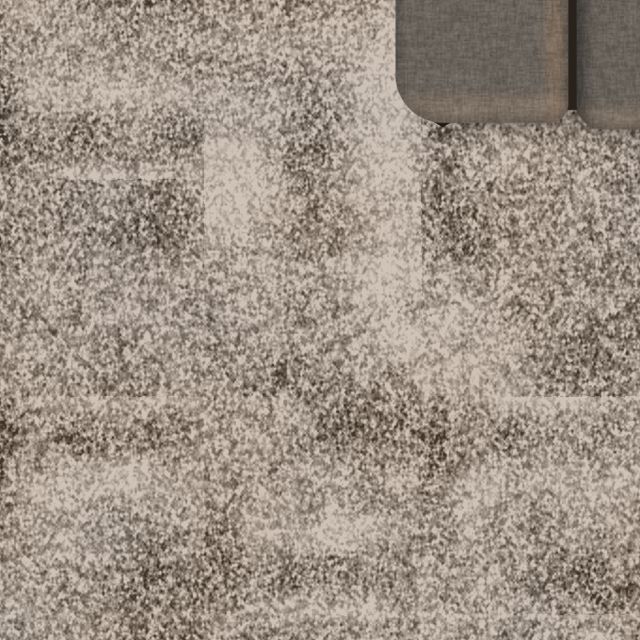
Write a WebGL 2 fragment shader that draws this texture.

```glsl
#version 300 es
precision highp float;
// Speckled carpet tiles with a corner of a grey upholstered seat at the upper right.
// Each tile has a wear map made of soft blobs, some tiles mirrored; the map sets how
// much dark yarn shows through fine noise. The cushions are rounded-box distances.
uniform vec2 u_resolution;
out vec4 outColor;

float hash(vec2 p) {
  vec3 q = fract(vec3(p.xyx) * 0.1031);
  q += dot(q, q.yzx + 33.33);
  return fract((q.x + q.y) * q.z);
}

float noise(vec2 p) {
  vec2 i = floor(p), f = fract(p);
  f = f * f * (3.0 - 2.0 * f);
  return mix(mix(hash(i), hash(i + vec2(1, 0)), f.x),
             mix(hash(i + vec2(0, 1)), hash(i + vec2(1, 1)), f.x), f.y);
}

float blob(vec2 p, vec2 center, vec2 radius) {
  vec2 q = (p - center) / radius;
  return exp(-dot(q, q));
}

// Tile wear maps: p runs 0..1 from the upper left of the tile
float borderedTile(vec2 p) {
  float d = 0.30 + 0.24 * blob(p, vec2(0.07, 0.25), vec2(0.12, 0.32));
  d += 0.16 * blob(p, vec2(0.42, 0.20), vec2(0.20, 0.12));
  d += 0.13 * blob(p, vec2(0.83, 0.20), vec2(0.15, 0.12));
  d += 0.22 * blob(p, vec2(0.78, 0.87), vec2(0.32, 0.18));
  d -= 0.20 * blob(p, vec2(0.62, 0.00), vec2(0.42, 0.07));
  d -= 0.18 * blob(p, vec2(0.68, 0.39), vec2(0.28, 0.09));
  d -= 0.14 * blob(p, vec2(0.26, 0.42), vec2(0.13, 0.16));
  return d - 0.07 * blob(p, vec2(0.38, 0.75), vec2(0.22, 0.18));
}

float paleTile(vec2 p) {
  float d = 0.31 + 0.15 * blob(p, vec2(0.53, 0.16), vec2(0.16, 0.24));
  d += 0.14 * blob(p, vec2(0.45, 0.92), vec2(0.55, 0.14));
  d -= 0.27 * blob(p, vec2(0.12, 0.06), vec2(0.19, 0.26));
  d -= 0.23 * blob(p, vec2(0.84, 0.45), vec2(0.20, 0.24));
  d -= 0.19 * blob(p, vec2(0.80, 0.05), vec2(0.18, 0.24));
  return d - 0.16 * blob(p, vec2(0.97, 0.76), vec2(0.32, 0.14));
}

float darkTile(vec2 p) {
  float d = 0.38 + 0.14 * blob(p, vec2(0.14, 0.22), vec2(0.20, 0.20));
  d += 0.15 * blob(p, vec2(0.80, 0.85), vec2(0.28, 0.18));
  d -= 0.25 * blob(p, vec2(0.22, 0.83), vec2(0.27, 0.24));
  return d - 0.10 * blob(p, vec2(0.20, 0.54), vec2(0.16, 0.16));
}

float evenTile(vec2 p) {
  float d = 0.34 + 0.16 * blob(p, vec2(0.80, 0.20), vec2(0.22, 0.16));
  d += 0.08 * blob(p, vec2(0.25, 0.20), vec2(0.30, 0.18));
  return d - 0.06 * blob(p, vec2(0.60, 0.55), vec2(0.35, 0.20));
}

float carpetWear(vec2 p) {
  p += 0.003 * (vec2(noise(p * 150.0), noise(p * 150.0 + 50.0)) - 0.5);
  vec2 t = vec2(p.x + 0.0208, 0.72 - p.y) / 0.3398;
  vec2 cell = min(floor(t), vec2(2.0));
  vec2 q = t - cell;
  bool middle = cell.x == 1.0;
  if (cell.y < 0.0 || cell.y > 1.0 || (middle && cell.y == 1.0)) q.y = 1.0 - q.y;
  if (cell.y == 1.0 || (cell.x == 0.0 && cell.y != 0.0)) return borderedTile(q);
  if (cell.y > 0.0) return evenTile(q) - 0.12 * smoothstep(0.95, 1.0, q.y);
  if (cell.x == 0.0) return evenTile(q);
  if (middle) return paleTile(q);
  return darkTile(q) - (cell.y < 0.0 ? 0.13 * blob(q, vec2(0.2, 0.15), vec2(0.5, 0.2)) : 0.0);
}

vec3 carpet(vec2 p) {
  float wear = carpetWear(p) - 0.015;
  wear += 0.13 * (noise(p * 19.0) - 0.5) + 0.17 * (noise(p * 48.0 + 7.0) - 0.5);
  wear = max(wear, 0.06);
  // Two turned noise layers make short, slightly upright yarn tufts
  vec2 turned = mat2(0.8, 0.6, -0.6, 0.8) * (p * vec2(1.1, 0.9));
  float yarn = 0.62 * noise(turned * 195.0) + 0.38 * noise(p * vec2(340, 300) + 31.0);
  float dark = clamp(wear + (yarn - 0.5) * (0.62 + 1.95 * wear), 0.0, 1.0);
  vec3 color = mix(vec3(0.81, 0.76, 0.715), vec3(0.25, 0.205, 0.16), dark);
  return color + vec3(0.012, 0.0, -0.014) * (noise(p * 6.0) - 0.5);
}

float roundBox(vec2 p, vec2 halfSize, float r) {
  vec2 q = abs(p) - halfSize + r;
  return length(max(q, 0.0)) + min(max(q.x, q.y), 0.0) - r;
}

// Woven cloth with a paler front face and a shaded rim
vec3 cloth(vec2 p, float dist, float frontEdge) {
  float weave = noise(p * vec2(70, 380)) + noise(p * vec2(380, 70)) + noise(p * 300.0) - 1.5;
  vec3 color = mix(vec3(0.41, 0.385, 0.355), vec3(0.49, 0.44, 0.395),
                   smoothstep(frontEdge + 0.012, frontEdge - 0.02, p.y));
  return (color + 0.06 * weave) * mix(0.84, 1.0, smoothstep(0.0, -0.02, dist));
}

void main() {
  vec2 p = gl_FragCoord.xy / u_resolution;
  float aa = 1.0 / min(u_resolution.x, u_resolution.y);
  vec2 leftPos = p - vec2(0.753, 1.008);
  float leftSeat = roundBox(leftPos, vec2(0.135, 0.2), leftPos.x < 0.0 ? 0.075 : 0.03);
  float rightSeat = roundBox(p - vec2(1.1, 1.0), vec2(0.199, 0.202), 0.04);
  vec3 color = carpet(p);

  // Contact shadow, foot and the gap between cushions
  float shadow = exp(-max(min(leftSeat, rightSeat), 0.0) / 0.012);
  color *= 1.0 - 0.3 * shadow * smoothstep(0.64, 0.75, p.x);
  float foot = abs(p.x - 0.692) * 0.6 + 0.801 - p.y;
  color = mix(color, vec3(0.13, 0.10, 0.08), smoothstep(aa, -aa, foot) * step(p.y, 0.83));
  float gap = roundBox(p - vec2(0.894, 1.0), vec2(0.02, 0.172), 0.01);
  color = mix(color, vec3(0.16, 0.13, 0.11), smoothstep(aa, -aa, gap));

  // Cushions
  vec3 leftCloth = cloth(p, leftSeat, 0.855);
  leftCloth += vec3(0.08, 0.035, 0.0) * blob(p, vec2(0.868, 0.93), vec2(0.017, 0.12));
  color = mix(color, leftCloth, smoothstep(aa, -aa, leftSeat));
  vec3 rightCloth = cloth(p, rightSeat, 0.835) * mix(0.75, 1.0, smoothstep(0.9, 0.94, p.x));
  color = mix(color, rightCloth, smoothstep(aa, -aa, rightSeat));
  outColor = vec4(color, 1.0);
}
```
